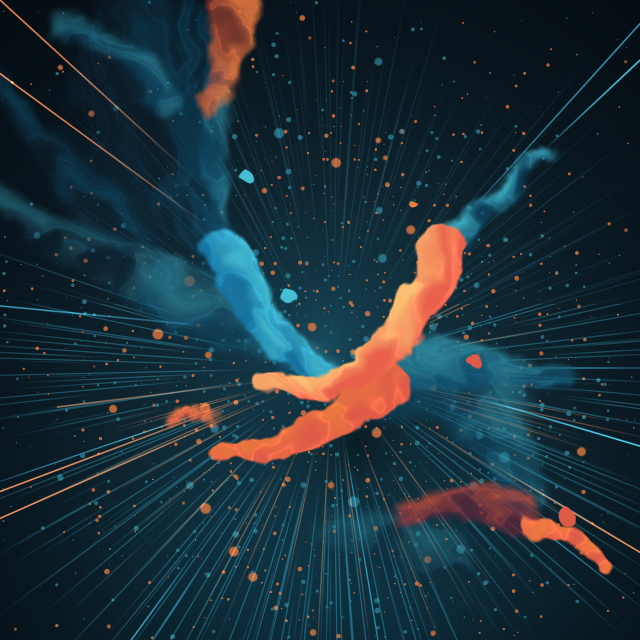
Write a Shadertoy shader that draws this background.

```glsl
// Ink burst: cyan and orange fluid ribbons collide over a dark teal field.
// Ribbons are tapered Bezier distance fields, bent by gradient noise and
// layered over radial streaks, smoke and scattered droplets.

const vec3 CYAN = vec3(.27, .75, .84), BLUE = vec3(.06, .31, .43), TEAL = vec3(.18, .52, .6);
const vec3 NIGHT = vec3(.06, .16, .23), GOLD = vec3(.98, .75, .45), ORANGE = vec3(.94, .49, .25);
const vec3 CORAL = vec3(.87, .36, .28), WINE = vec3(.4, .15, .23);
vec3 col;      // colour so far
vec2 p, bent;  // canvas position, plain and warped

vec2 hash2(vec2 v) {
    vec3 h = fract(v.xyx * vec3(.1031, .103, .0973));
    h += dot(h, h.yzx + 33.33);
    return fract((h.xx + h.yz) * h.zy);
}

float corner(vec2 cell, vec2 offset) {
    float angle = 6.2832 * hash2(cell).x;
    return dot(vec2(cos(angle), sin(angle)), offset);
}

float noise(vec2 v) {
    vec2 i = floor(v), f = fract(v), u = f * f * (3. - 2. * f), e = vec2(0, 1);
    return mix(mix(corner(i, f), corner(i + e.yx, f - e.yx), u.x),
               mix(corner(i + e, f - e), corner(i + 1., f - 1.), u.x), u.y);
}

vec2 turbulence(vec2 v) {
    return vec2(noise(v), noise(v + 37.)) + .4 * vec2(noise(v * 2.4), noise(v * 2.4 + 71.));
}

// Tapered curve a-b-c filled with folded ink; low opacity makes veined smoke
void ink(vec2 a, vec2 b, vec2 c, float ra, float rb, vec3 shade, vec3 lit, float opacity) {
    float edge = 9., along, side;
    vec2 start = a;
    for (float i = 1.; i < 11.; i++) {
        float t = i * .1;
        vec2 end = mix(mix(a, b, t), mix(b, c, t), t), v = end - start, d = bent - start;
        float h = clamp(dot(d, v) / dot(v, v), 0., 1.), s = t + (h - 1.) * .1;
        float dist = length(d - v * h) - mix(ra, rb, s);
        if (dist < edge) {
            edge = dist;
            along = s;
            side = (v.x * d.y - v.y * d.x) / length(v);
        }
        start = end;
    }
    float soft = .003 + .05 * (1. - opacity);
    if (edge > soft) return;
    float fold = noise(vec2(along * 4., side * 42.) + 2. * noise(p * 9.));
    float vein = exp(-abs(fold) * 15.), rim = exp(-abs(edge) * 160.);
    float density = mix(.55 + fold * .7 + vein * .4 + rim * .5, 1., opacity * opacity);
    vec3 tint = mix(shade, lit, clamp(.45 + side * 13. + fold * .9, 0., 1.)) * (1. + .16 * vein);
    col = mix(col, tint, clamp(opacity * density, 0., 1.) * smoothstep(soft, -soft, edge));
}

// Thin line fading towards b
void streak(vec2 a, vec2 b, vec3 tint) {
    vec2 v = b - a, d = p - a;
    float h = clamp(dot(d, v) / dot(v, v), 0., 1.);
    col += tint * (1. - h * h) * smoothstep(.0024, 0., length(d - v * h));
}

void drop(vec2 at, float r, vec3 tint) {
    col = mix(col, tint, smoothstep(.0015, -.0015, length(bent - at) - r));
}

void mainImage(out vec4 fragColor, in vec2 fragCoord) {
    p = (fragCoord - .5 * iResolution.xy) / iResolution.y + .5;
    vec2 d = p - vec2(.52, .425), low = (p - vec2(.52, .1)) * vec2(2.6, 4);
    float r = length(d);

    // Dark field, central glow, teal floor
    col = mix(vec3(.018, .043, .067), vec3(.07, .175, .225), exp(-r * r * 4.5));
    col += vec3(.01, .08, .1) * exp(-dot(low, low));
    col += vec3(.03, .15, .18) * exp(-10. * length(p - vec2(.51, .46)));
    col *= 1. - .55 * exp(-10. * length(p - vec2(.56, .31)));

    // Fine rays and scattered droplets, in three sizes
    for (float k = 0.; k < 3.; k++) {
        float count = 67. + 38. * k, turn = (atan(d.y, d.x) / 6.2832 + .5) * count;
        vec2 h = hash2(vec2(floor(turn), k + 3.)), near = .08 + .3 * h;
        float across = abs(fract(turn) - .5) * 6.2832 * r / count;
        float span = smoothstep(near.x, near.x + .12, r) * smoothstep(near.y + .3, near.y + .1, r);
        vec3 tint = h.x + h.y < .6 && d.y < .1 ? ORANGE : TEAL;
        col += tint * span * (d.y > .1 ? .14 : .4) * smoothstep(.002, 0., across);

        vec2 g = p * (26. + 24. * k), at = .25 + .5 * hash2(floor(g) + 91.);
        h = hash2(floor(g) + 57. * k);
        float keep = step(h.x, .42 * exp(-r * r * 9.) + .03);
        tint = fract(h.x * 91.) < .45 ? ORANGE : TEAL;
        col = mix(col, tint, .75 * keep * smoothstep(.1, 0., length(fract(g) - at) - .17 * h.y * h.y));
    }

    // Smoke veils and mist
    bent = p + .045 * turbulence(p * 6.) + .014 * turbulence(p * 21.);
    ink(vec2(.23, .92), vec2(.22, .7), vec2(.36, .52), .1, .06, NIGHT, BLUE, .55);
    ink(vec2(-.02, .87), vec2(.12, .8), vec2(.18, .62), .012, .035, NIGHT, BLUE, .65);
    ink(vec2(-.02, .71), vec2(.14, .58), vec2(.33, .52), .013, .045, NIGHT, TEAL, .65);
    ink(vec2(.26, .55), vec2(.35, .47), vec2(.5, .42), .035, .025, BLUE, TEAL, .7);
    ink(vec2(.08, .96), vec2(.22, .95), vec2(.24, .83), .013, .022, BLUE, TEAL, .75);
    ink(vec2(.34, .88), vec2(.32, .76), vec2(.355, .62), .026, .014, BLUE, TEAL, .8);
    ink(vec2(.62, .42), vec2(.77, .4), vec2(.81, .25), .06, .035, BLUE, TEAL, .68);
    ink(vec2(.52, .17), vec2(.62, .17), vec2(.72, .13), .015, .03, NIGHT, TEAL, .55);

    // Long streaks
    streak(vec2(0, 1), vec2(.295, .73), ORANGE);
    streak(vec2(0, .885), vec2(.32, .65), ORANGE);
    streak(vec2(1, .906), vec2(.85, .765), CYAN);
    streak(vec2(1, .963), vec2(.69, .62), TEAL);
    streak(vec2(0, .522), vec2(.33, .49), TEAL);
    streak(vec2(0, .232), vec2(.42, .39), ORANGE);
    streak(vec2(0, .19), vec2(.44, .385), ORANGE);
    streak(vec2(.09, .364), vec2(.42, .405), ORANGE * .6);
    streak(vec2(1, .303), vec2(.74, .38), CYAN);
    streak(vec2(.205, 0), vec2(.3, .13), TEAL);

    // Fluid bodies, back to front
    bent = p + .02 * turbulence(p * 15.) + .007 * turbulence(p * 38.);
    ink(vec2(.68, .58), vec2(.76, .69), vec2(.853, .76), .024, .012, BLUE, CYAN, .85);
    ink(vec2(.65, .43), vec2(.76, .43), vec2(.885, .412), .042, .016, BLUE, TEAL, .85);
    ink(vec2(.36, 1.03), vec2(.38, .95), vec2(.333, .84), .046, .02, CORAL * .7, ORANGE, .87);
    ink(vec2(.355, .613), vec2(.385, .49), vec2(.505, .42), .038, .021, BLUE * 1.5, CYAN, .95);
    ink(vec2(.64, .2), vec2(.75, .23), vec2(.81, .2), .018, .034, WINE, CORAL * .8, .85);
    ink(vec2(.83, .18), vec2(.88, .17), vec2(.945, .12), .013, .012, CORAL, ORANGE, 1.);
    ink(vec2(.27, .347), vec2(.3, .36), vec2(.325, .342), .011, .009, CORAL, ORANGE, .9);
    ink(vec2(.345, .293), vec2(.46, .285), vec2(.61, .4), .014, .035, CORAL, ORANGE * .97, 1.);
    ink(vec2(.41, .4), vec2(.61, .36), vec2(.69, .605), .015, .037, CORAL * 1.05, GOLD, 1.);
    streak(vec2(1, .137), vec2(.76, .28), ORANGE);

    // Flung drops
    drop(vec2(.648, .686), .008, ORANGE);
    drop(vec2(.746, .427), .009, CORAL);
    drop(vec2(.883, .188), .012, CORAL);
    drop(vec2(.384, .72), .011, CYAN);
    drop(vec2(.449, .534), .011, CYAN);
    fragColor = vec4(clamp(col, 0., 1.), 1);
}
```
